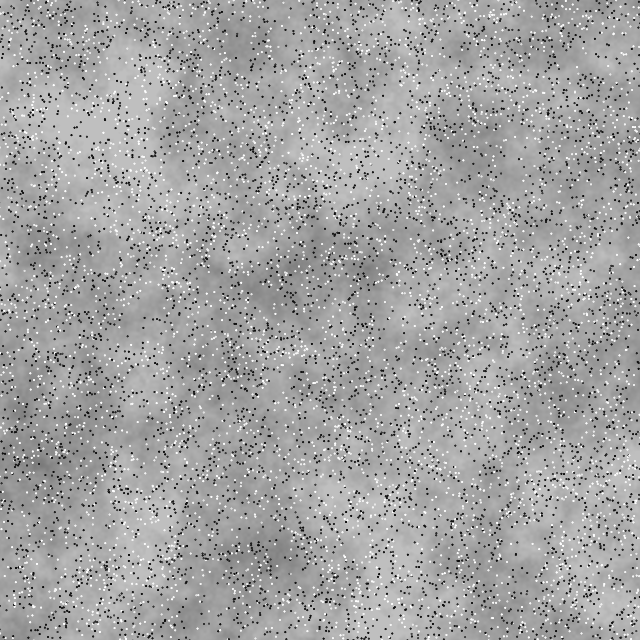
A Shadertoy shader for this texture:

```glsl
#define CLOUD_SCALE 5.6
#define CLOUD_CONTRAST 0.54
#define CLOUD_MEAN 0.65
#define CLOUD_GAIN 0.76
#define SPECK_CELLS 300.0
#define SPECK_CORE 0.32
#define SPECK_EDGE 0.72
#define DARK_SHARE 0.076
#define LIGHT_SHARE 0.064
#define DARK_TONE 0.05
#define LIGHT_TONE 1.0
#define CLUMP_SCALE 30.0

// Integer hash: three values in 0..1 per cell and seed
vec3 hash3(vec2 cell, int seed) {
    uvec3 v = uvec3(ivec3(ivec2(cell), seed)) * 1664525u + 1013904223u;
    v.x += v.y * v.z;
    v.y += v.z * v.x;
    v.z += v.x * v.y;
    v ^= v >> 16u;
    v.x += v.y * v.z;
    v.y += v.z * v.x;
    v.z += v.x * v.y;
    return vec3(v >> 8u) / exp2(24.0);
}

float valueNoise(vec2 p, int seed) {
    vec2 cell = floor(p);
    vec2 f = fract(p);
    f = f * f * (3.0 - 2.0 * f);
    float bottom = mix(hash3(cell, seed).x, hash3(cell + vec2(1, 0), seed).x, f.x);
    float top = mix(hash3(cell + vec2(0, 1), seed).x, hash3(cell + vec2(1, 1), seed).x, f.x);
    return mix(bottom, top, f.y);
}

// Soft mottling, each octave turned to hide the lattice
float clouds(vec2 p) {
    const mat2 turn = mat2(0.8, 0.6, -0.6, 0.8);
    float sum = 0.0, total = 0.0, amplitude = 1.0;
    for (int octave = 0; octave < 6; octave++) {
        sum += amplitude * valueNoise(p, octave + 11);
        total += amplitude;
        amplitude *= CLOUD_GAIN;
        p = turn * p * 2.03 + 7.3;
    }
    return sum / total;
}

// Scattered dark and light grains, thinned out in calmer patches
float addSpecks(float tone, vec2 uv, float pixel) {
    vec2 p = uv * SPECK_CELLS;
    vec2 home = floor(p);
    float edge = max(SPECK_EDGE, SPECK_CORE + 0.7 * pixel * SPECK_CELLS);
    for (int y = -1; y <= 1; y++) {
        for (int x = -1; x <= 1; x++) {
            vec2 cell = home + vec2(x, y);
            vec3 place = hash3(cell, 31);
            if (place.z > DARK_SHARE + LIGHT_SHARE) continue;
            float clump = smoothstep(0.15, 0.55, valueNoise(cell / SPECK_CELLS * CLUMP_SCALE, 53));
            if (place.z > (DARK_SHARE + LIGHT_SHARE) * mix(0.25, 1.0, clump)) continue;

            vec3 kind = hash3(cell, 71);
            bool dark = kind.x * (DARK_SHARE + LIGHT_SHARE) < DARK_SHARE;
            float strength = mix(0.6, 1.0, sqrt(kind.y));
            float cover = 1.0 - smoothstep(SPECK_CORE, edge, length(p - cell - place.xy));
            tone = mix(tone, dark ? DARK_TONE : LIGHT_TONE, cover * strength);
        }
    }
    return tone;
}

void mainImage(out vec4 fragColor, in vec2 fragCoord) {
    float pixel = 1.0 / min(iResolution.x, iResolution.y);
    vec2 uv = fragCoord * pixel;
    float tone = CLOUD_MEAN + CLOUD_CONTRAST * (clouds(uv * CLOUD_SCALE + 3.7) - 0.5);
    tone = addSpecks(min(tone, 0.75), uv, pixel);
    fragColor = vec4(vec3(tone), 1.0);
}
```
